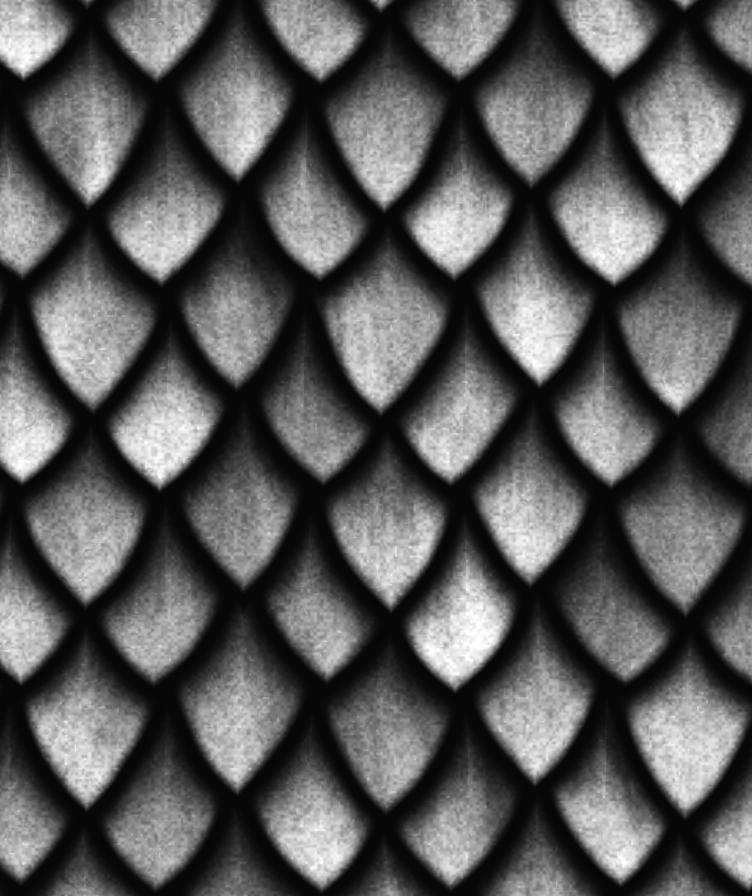
This pattern is drawn by a WebGL 1 fragment shader. Its source:

```glsl
precision highp float;

uniform vec2 u_resolution;

#define COLUMN 0.166
#define ROW 0.224
#define JITTER 0.011
#define WOBBLE 0.007
#define RIM_WIDTH 0.023
#define SHADOW_WIDTH 0.046
#define TIP_LIGHT 1.05
#define ROOT_LIGHT 0.38
#define STREAKS 1.0
#define GRAIN 0.75

float hash(vec2 p) {
    return fract(sin(dot(p, vec2(127.1, 311.7))) * 43758.5453);
}

float noise(vec2 p) {
    vec2 i = floor(p), f = fract(p);
    f = f * f * (3.0 - 2.0 * f);
    return mix(mix(hash(i), hash(i + vec2(1.0, 0.0)), f.x),
               mix(hash(i + vec2(0.0, 1.0)), hash(i + vec2(1.0, 1.0)), f.x), f.y);
}

float fbm(vec2 p) {
    float sum = 0.0, amp = 0.5;
    for (int i = 0; i < 4; i++) {
        sum += amp * noise(p);
        p = p * 2.03 + 7.1;
        amp *= 0.5;
    }
    return sum / 0.9375;
}

// Lowest point of a scale; odd rows are shifted by half a column
vec2 scaleTip(vec2 id) {
    float odd = mod(id.y, 2.0);
    float side = 1.0 - 2.0 * mod(id.x, 2.0);
    vec2 tip = vec2(COLUMN * id.x + mix(0.0175, 0.1, odd),
                    0.0026 + 0.5 * ROW * id.y - 0.0182 * odd);
    tip += mix(vec2(0.0085 * side, 0.0), vec2(0.0, -0.013 * side), odd);
    return tip + JITTER * (vec2(hash(id), hash(id + 31.7)) - 0.5);
}

// Signed distance above the lower edge of a row, and the scale it belongs to
float rowDistance(vec2 p, float row, out vec2 id, out vec2 tip) {
    float odd = mod(row, 2.0);
    float rise = mix(0.104, 0.13, odd);
    float column = floor((p.x - mix(0.0175, 0.1, odd)) / COLUMN + 0.5);
    float best = -1e3, slope = 1.0;
    for (int i = -1; i <= 1; i++) {
        vec2 candidate = vec2(column + float(i), row);
        vec2 t = scaleTip(candidate);
        float u = abs(p.x - t.x) / (0.5 * COLUMN);
        float above = p.y - t.y - rise * u * (0.58 + 0.42 * u * u);
        if (above > best) {
            best = above;
            slope = rise * (0.58 + 1.26 * u * u) / (0.5 * COLUMN);
            id = candidate;
            tip = t;
        }
    }
    return best / sqrt(1.0 + slope * slope);
}

// Streaks fanning out from the root, worn patches and fine speckle
float surface(vec2 p, vec2 q, vec2 id) {
    float seed = hash(id + 5.3);
    float lean = (hash(id + 9.1) - 0.5) * 1.2;
    float fan = (q.x + lean * q.y) / (1.25 - 0.75 * q.y);
    float broad = noise(vec2(fan * 2.6 + seed * 50.0, q.y * 1.3 + seed * 20.0));
    float fine = noise(vec2(fan * 9.0 + seed * 90.0, q.y * 2.5));
    float contrast = STREAKS * mix(0.25, 1.1, pow(hash(id + 2.9), 2.0));
    float streak = 1.0 + contrast * (broad - 0.5) + 0.3 * STREAKS * (fine - 0.5);
    float patches = 0.6 + 0.8 * fbm(p * 16.0 + seed * 40.0);
    vec2 warped = p * 105.0 + 3.0 * vec2(noise(p * 60.0), noise(p * 60.0 + 19.0));
    float veins = 1.0 - abs(2.0 * noise(warped) - 1.0);
    float speckle = 0.65 * noise(p * 270.0) + 0.35 * veins - 0.5;
    float flecks = smoothstep(0.82, 0.98, noise(p * 190.0 + 11.0));
    return streak * patches * (1.0 + GRAIN * speckle + 0.35 * flecks);
}

void main() {
    vec2 p = gl_FragCoord.xy / u_resolution.y;
    vec2 bent = p + WOBBLE * (vec2(noise(p * 14.0), noise(p * 14.0 + 37.0)) - 0.5);

    // Upper rows overlap lower ones: the first row that covers wins
    float first = floor(bent.y / (0.5 * ROW)) + 2.0;
    float shade = 1.0, rim = 0.0;
    vec2 id = vec2(0.0), tip = vec2(0.0);
    for (int i = 0; i < 6; i++) {
        float d = rowDistance(bent, first - float(i), id, tip);
        if (d > 0.0) {
            rim = d;
            break;
        }
        shade = min(shade, -d);
    }

    // Local position: x across, y from tip to root
    vec2 q = (bent - tip) / vec2(0.5 * COLUMN, ROW);
    float light = mix(TIP_LIGHT, ROOT_LIGHT, smoothstep(0.08, 0.85, q.y));
    light *= mix(0.55, 1.3, hash(id + 14.6));
    light *= exp(-0.65 * q.x * q.x);
    light *= surface(p, q, id);
    light *= smoothstep(0.003, RIM_WIDTH, rim);
    light *= smoothstep(0.003, SHADOW_WIDTH, shade);

    // Soft highlight roll-off over a near-black base
    float grey = 0.025 + 0.975 * (1.0 - exp(-1.25 * light));
    gl_FragColor = vec4(vec3(min(grey * 1.12, 1.0)), 1.0);
}
```
